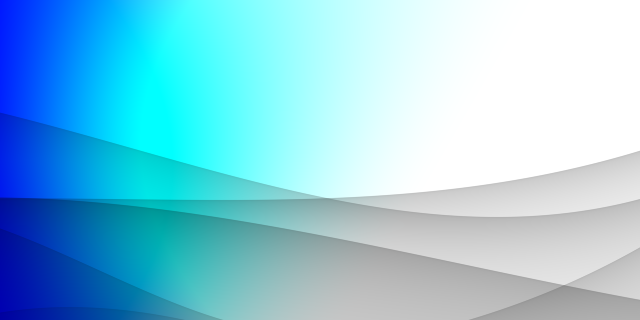
A WebGL 1 fragment shader for this background:

```glsl
precision highp float;
// Blue to cyan to white backdrop with translucent curved sheets across its
// lower half. Each sheet hangs below a cubic curve and multiplies the colour
// with a shadow that is darkest at its upper edge and fades downwards.

uniform vec2 u_resolution;

// Sheet edges: heights at four evenly spaced places along the span.
const vec4 FALLING_EDGE = vec4(0.648, 0.466, 0.333, 0.378);
const vec4 RISING_EDGE  = vec4(0.380, 0.375, 0.401, 0.529);
const vec4 FRONT_EDGE   = vec4(0.383, 0.323, 0.198, 0.063);
const vec4 LEFT_EDGE    = vec4(0.286, 0.190, 0.086, 0.000);
const vec4 CORNER_EDGE  = vec4(0.023, 0.040, 0.031, 0.000);
const vec4 RIGHT_EDGE   = vec4(0.000, 0.060, 0.135, 0.227);

// Spans as left and right ends in canvas widths.
const vec2 FULL_SPAN   = vec2(0.0, 1.0);
const vec2 LEFT_SPAN   = vec2(0.0, 0.349);
const vec2 CORNER_SPAN = vec2(0.0, 0.289);
const vec2 RIGHT_SPAN  = vec2(0.732, 1.0);

// Shadows: darkness at the edge, darkness far below, fade length.
const vec3 FALLING_SHADE = vec3(0.19, 0.03, 0.15);
const vec3 RISING_SHADE  = vec3(0.21, 0.03, 0.13);
const vec3 FRONT_SHADE   = vec3(0.23, 0.14, 0.15);
const vec3 LEFT_SHADE    = vec3(0.15, 0.11, 0.14);
const vec3 CORNER_SHADE  = vec3(0.10, 0.05, 0.08);
const vec3 RIGHT_SHADE   = vec3(0.16, 0.05, 0.12);

const float RIM_DARKNESS = 0.06;
const float RIM_WIDTH = 0.003;
const float WHITE_EASE = 1.8;

// Cubic through four heights at t = 0, 1/3, 2/3 and 1.
float cubicThrough(float t, vec4 h) {
  vec4 d = 3.0 * t - vec4(0.0, 1.0, 2.0, 3.0);
  vec4 weights = vec4(-d.y * d.z * d.w / 6.0, d.x * d.z * d.w / 2.0,
                      -d.x * d.y * d.w / 2.0, d.x * d.y * d.z / 6.0);
  return dot(weights, h);
}

// Light that passes through one sheet.
float sheet(vec2 uv, vec4 edge, vec2 span, vec3 shade) {
  float t = clamp((uv.x - span.x) / (span.y - span.x), -0.1, 1.1);
  float depth = cubicThrough(t, edge) - uv.y;
  float pixel = 1.0 / u_resolution.y;
  float cover = smoothstep(-0.7 * pixel, 0.7 * pixel, depth);
  float below = max(depth, 0.0);
  float dark = mix(shade.y, shade.x, exp(-below / shade.z));
  dark += RIM_DARKNESS * exp(-below / RIM_WIDTH);
  return 1.0 - cover * dark;
}

// Green rises first to give cyan, then red rises to give white.
vec3 backdrop(vec2 uv) {
  float greenBend = uv.y - 0.55;
  float greenStart = -0.045 * min(1.0, 2.0 * uv.y);
  float greenEnd = 0.22 + 0.4 * greenBend * greenBend;
  float green = clamp((uv.x - greenStart) / (greenEnd - greenStart), 0.0, 1.0);
  green = mix(green, smoothstep(0.0, 1.0, green), 0.4);

  float redBend = uv.y - 0.48;
  float redStart = 0.27 - 0.37 * redBend * redBend;
  float redEnd = mix(0.55, 0.85, uv.y);
  float red = clamp((uv.x - redStart) / (redEnd - redStart), 0.0, 1.0);
  red = 1.0 - pow(1.0 - red, WHITE_EASE);

  return vec3(red, green, 1.0);
}

void main() {
  vec2 uv = gl_FragCoord.xy / u_resolution;
  vec3 color = backdrop(uv);

  // Broad sheets over the full width
  color *= sheet(uv, FALLING_EDGE, FULL_SPAN, FALLING_SHADE);
  color *= sheet(uv, RISING_EDGE, FULL_SPAN, RISING_SHADE);
  color *= sheet(uv, FRONT_EDGE, FULL_SPAN, FRONT_SHADE);

  // Smaller sheets in the lower corners
  color *= sheet(uv, LEFT_EDGE, LEFT_SPAN, LEFT_SHADE);
  color *= sheet(uv, CORNER_EDGE, CORNER_SPAN, CORNER_SHADE);
  color *= sheet(uv, RIGHT_EDGE, RIGHT_SPAN, RIGHT_SHADE);

  gl_FragColor = vec4(color, 1.0);
}
```
